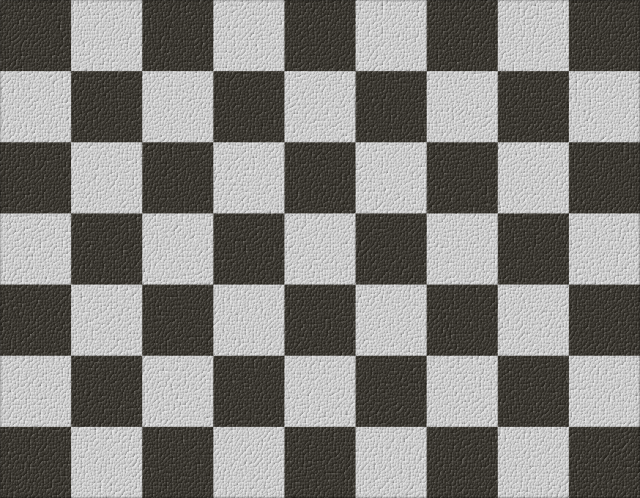
A Shadertoy shader for this pattern:

```glsl
#define TILES vec2(9.0, 7.0)
#define GRAINS vec2(26.0, 23.0)
#define DARK_TILE vec3(0.235, 0.223, 0.198)
#define LIGHT_TILE vec3(0.788)
#define DARK_RELIEF 0.20
#define LIGHT_RELIEF 0.26
#define RELIEF_SKEW 0.5
#define LIGHT_DIR vec2(-0.8, 0.6)
#define RIM_WIDTH 0.03
#define RIM_SHADE 0.2
#define SAMPLES 2

const float PI = 3.14159265;

vec2 hash22(vec2 cell) {
    vec3 q = fract(cell.xyx * vec3(0.1031, 0.1030, 0.0973));
    q += dot(q, q.yzx + 33.33);
    return fract((q.xx + q.yz) * q.zy);
}

// Offset from the nearest cellular point: the slope of a rounded grain
vec2 grainSlope(vec2 p) {
    vec2 cell = floor(p);
    vec2 nearest = vec2(8.0);
    for (int y = -1; y <= 1; y++) {
        for (int x = -1; x <= 1; x++) {
            vec2 neighbour = cell + vec2(x, y);
            vec2 offset = p - neighbour - mix(vec2(0.1), vec2(0.9), hash22(neighbour));
            if (dot(offset, offset) < dot(nearest, nearest)) nearest = offset;
        }
    }
    return nearest;
}

// 1 on dark tiles, 0 on light ones, with edges one pixel wide
float checker(vec2 p, vec2 pixel) {
    vec2 side = clamp(sin(PI * p) / (0.5 * PI * pixel), -1.0, 1.0);
    return 0.5 + 0.5 * side.x * side.y;
}

void mainImage(out vec4 fragColor, in vec2 fragCoord) {
    vec2 pixel = TILES / iResolution.xy;
    vec2 p = fragCoord * pixel;
    float dark = checker(p, pixel);
    float skew = RELIEF_SKEW * (2.0 * dark - 1.0);

    // Embossed grain, averaged over the pixel
    float relief = 0.0;
    for (int j = 0; j < SAMPLES; j++) {
        for (int i = 0; i < SAMPLES; i++) {
            vec2 jitter = (vec2(i, j) + 0.5) / float(SAMPLES) - 0.5;
            float lit = dot(grainSlope((p + jitter * pixel) * GRAINS), LIGHT_DIR);
            relief += lit + skew * (lit * lit - 0.08);
        }
    }
    relief /= float(SAMPLES * SAMPLES);

    vec3 color = mix(LIGHT_TILE, DARK_TILE, dark);
    color += relief * mix(LIGHT_RELIEF, DARK_RELIEF, dark);

    // Faint shade along the outer border
    vec2 inset = min(p, TILES - p);
    color *= 1.0 - RIM_SHADE * (1.0 - smoothstep(0.0, RIM_WIDTH, min(inset.x, inset.y)));

    fragColor = vec4(clamp(color, 0.0, 1.0), 1.0);
}
```
